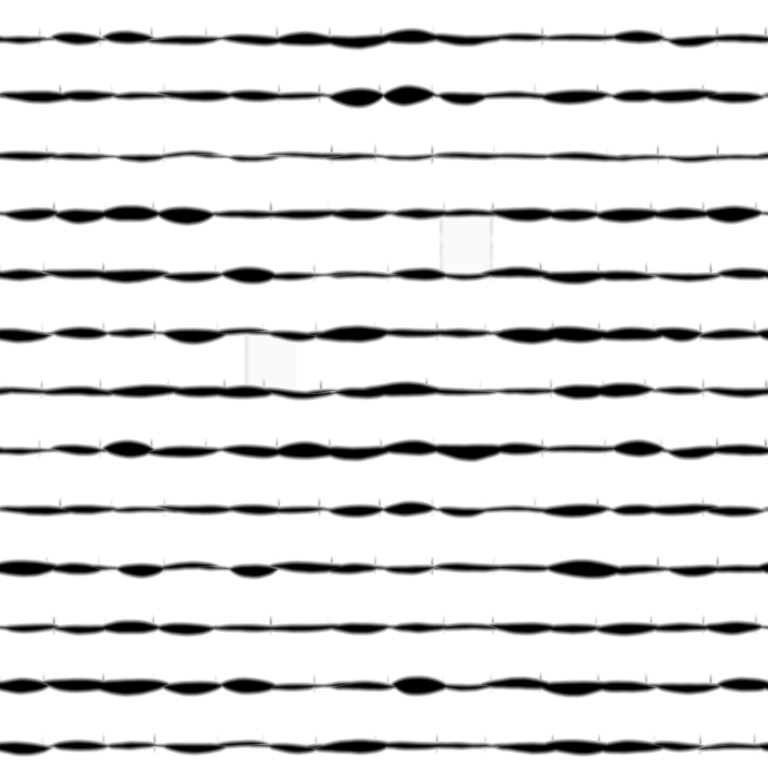
Give the GLSL for this texture, as a three.js fragment shader.

```glsl
// Thirteen blurred black courses on white, each a thin uneven thread with
// ink swellings strung along it. Swellings are soft lenses, one per slot of
// fourteen; the row pattern recurs every seven courses with altered weight.
varying vec2 vUv;

float hash(vec2 p) {
  return fract(sin(dot(p, vec2(127.1, 311.7))) * 43758.5);
}

// One-dimensional gradient noise that wraps after the given period.
float gradientNoise(float x, float period, float seed) {
  float i = floor(x);
  float f = x - i;
  float left = hash(vec2(mod(i, period), seed)) * 2.0 - 1.0;
  float right = hash(vec2(mod(i + 1.0, period), seed)) * 2.0 - 1.0;
  return mix(left * f, right * (f - 1.0), f * f * (3.0 - 2.0 * f));
}

// Blurred stroke: dark inside the half thickness, fading outside it.
float softStroke(float dy, float halfThickness) {
  return 1.0 - smoothstep(-0.04, 0.07, abs(dy) - halfThickness);
}

// Ink of one course; y is measured from its centre line in row units.
float courseInk(float x, float y, float row) {
  float seed = mod(row, 7.0) + 3.0;
  float weight = row == 2.0 ? 0.4 : 0.9 + 0.15 * cos(3.05 * (row - 11.0));
  y -= 0.05 * (hash(vec2(row, 8.3)) - 0.5);
  y -= 0.10 * gradientNoise(x, 14.0, seed + 20.0);

  // Thread, with small ragged changes of thickness
  float ragged = gradientNoise(x * 4.0, 56.0, seed + 30.0);
  float thread = 0.012 * weight - 0.012
    + 0.05 * gradientNoise(x * 2.0, 28.0, seed + 40.0) + 0.015 * ragged;
  float ink = softStroke(y, thread);

  // Swellings and the faint ticks at their joints
  float cluster = 1.0 + 1.2 * gradientNoise(x * 0.5, 7.0, row + 50.0);
  for (int k = -1; k <= 1; k++) {
    float slot = floor(x) + float(k);
    vec2 id = vec2(mod(slot, 14.0), seed);
    float dx = x - slot - 0.5 - 0.4 * (hash(id + 11.0) - 0.5);
    float u = abs(dx) / mix(0.45, 0.78, hash(id + 23.0));
    float size = weight * cluster * mix(0.03, 0.12, hash(id + 37.0));
    float lens = size * (1.0 - u * u) - 0.06 * smoothstep(0.7, 1.5, u);
    lens += 0.012 * ragged;
    float tilt = 0.07 * (hash(id + 41.0) - 0.5) * clamp(dx, -1.0, 1.0);
    float lift = 0.05 * (hash(id + 53.0) - 0.5) - 0.2 * max(lens, 0.0);
    ink = max(ink, softStroke(y - tilt - lift, lens));

    float tick = exp(-pow((dx - 0.42) / 0.025, 2.0));
    tick *= 1.0 - smoothstep(0.05, 0.2, abs(y - 0.04));
    ink = max(ink, 0.35 * tick * hash(id + 61.0));
  }
  return ink;
}

// Faint stained bricks spanning the gap between two courses.
float stainInk(vec2 p) {
  float ink = 0.0;
  for (int k = 0; k < 2; k++) {
    float n = float(k);
    vec2 q = p - vec2(8.5 - 3.55 * n, 8.87 - 2.0 * n);
    float span = 1.0 - smoothstep(0.42, 0.52, abs(q.y));
    float inside = 1.0 - smoothstep(0.42, 0.5, abs(q.x));
    float sides = exp(-pow((abs(q.x) - 0.46) / 0.035, 2.0));
    float fade = 0.6 + 0.8 * gradientNoise(q.y * 5.0, 40.0, n + 70.0);
    sides *= mix(1.0, step(q.x, 0.0), n);
    ink = max(ink, span * (0.02 * inside + 0.13 * sides * fade));
  }
  return ink;
}

void main() {
  vec2 p = vUv * vec2(14.0, 13.0);
  float row = 12.0 - floor(p.y);
  float ink = courseInk(p.x, fract(p.y) - 0.37, row);
  ink = max(ink, stainInk(p));
  gl_FragColor = vec4(vec3(1.0 - ink), 1.0);
}
```
